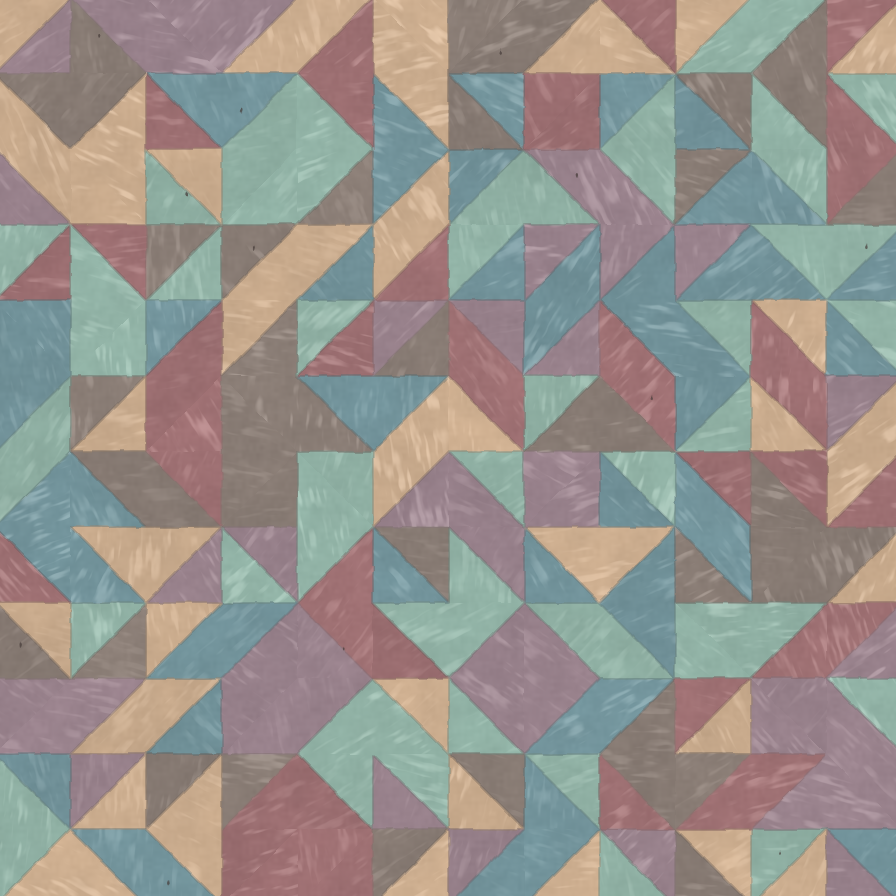
This pattern is drawn by a three.js fragment shader. Its source:

```glsl
// Hand-painted patchwork of half-square triangles in six muted colours, 12 by 12 cells.
#define PITCH 11.85               // cells per canvas side, outer ones slightly cropped
#define CROP vec2(0.067, 0.12)    // part of the first cell cut off at left and bottom
#define WOBBLE 0.026              // unsteadiness of painted edges, in cells
#define EDGE 0.0011               // half width of the soft edges, in canvas units
#define SEAM 0.10                 // darkening along colour changes
#define SCUFF 0.15                // strength of the pale dry-brush marks
#define GRAIN 0.035               // strength of the canvas weave

varying vec2 vUv;

float hash(vec2 p) {
  return fract(sin(dot(p, vec2(127.1, 311.7))) * 43758.5);
}

float noise(vec2 p) {
  vec2 i = floor(p), f = fract(p);
  f = f * f * (3.0 - 2.0 * f);
  return mix(mix(hash(i), hash(i + vec2(1.0, 0.0)), f.x),
             mix(hash(i + vec2(0.0, 1.0)), hash(i + 1.0), f.x), f.y);
}

vec3 palette(float h) {
  return h < 0.18 ? vec3(0.57, 0.70, 0.65)    // sage
       : h < 0.36 ? vec3(0.54, 0.49, 0.46)    // taupe
       : h < 0.53 ? vec3(0.60, 0.51, 0.55)    // mauve
       : h < 0.70 ? vec3(0.45, 0.58, 0.61)    // blue
       : h < 0.85 ? vec3(0.80, 0.68, 0.56)    // sand
                  : vec3(0.62, 0.44, 0.45);   // rose
}

// Each triangle takes the key of one of its two cell sides, so that
// neighbours choosing the same side merge into larger shapes.
vec2 patchKey(vec2 p) {
  vec2 cell = floor(p), f = fract(p);
  bool rising = hash(cell + 0.31) < 0.5;
  float right = rising ? step(f.y, f.x) : step(1.0, f.x + f.y);
  float top = rising ? 1.0 - right : right;
  bool upright = hash(cell + vec2(0.17, 0.43) + 0.21 * right) < 0.5;
  return upright ? cell + vec2(right, 0.5) : cell + vec2(0.5, top);
}

vec2 toCells(vec2 uv) {
  vec2 p = uv * PITCH + CROP;
  vec2 slow = vec2(noise(p * 2.3), noise(p * 2.3 + 40.0)) - 0.5;
  vec2 quick = vec2(noise(p * 9.0 + 80.0), noise(p * 9.0 + 120.0)) - 0.5;
  return p + WOBBLE * (slow + 0.7 * quick);
}

// Pale dry-brush marks, stroked in a direction of each shape's own.
float scuffs(vec2 p, vec2 key) {
  float angle = 3.1416 * hash(key + 7.3);
  float c = cos(angle), s = sin(angle);
  vec2 q = mat2(c, -s, s, c) * p + 9.0 * hash(key + 2.9);
  float marks = 0.5 * noise(q * vec2(5.0, 24.0)) + 0.5 * noise(q * vec2(4.0, 8.0) + 31.0);
  return smoothstep(0.54, 0.86, marks) * mix(0.35, 1.0, hash(key + 5.1));
}

// A few small dark chips in the paint.
float chips(vec2 p) {
  vec2 cell = floor(p);
  vec2 center = 0.25 + 0.5 * vec2(hash(cell + 11.7), hash(cell + 19.3));
  vec2 d = (fract(p) - center) * vec2(1.8, 1.0);
  float r = length(d) + 0.035 * (noise(p * 30.0) - 0.5);
  return step(0.94, hash(cell + 3.7)) * (1.0 - smoothstep(0.012, 0.04, r));
}

void main() {
  vec2 p = toCells(vUv);

  // Soft edges: average nine nearby samples and measure their spread.
  vec3 sum = vec3(0.0);
  float squares = 0.0;
  for (int j = -1; j <= 1; j++) {
    for (int i = -1; i <= 1; i++) {
      vec2 offset = vec2(float(i), float(j)) * EDGE * PITCH;
      vec3 paint = palette(hash(patchKey(p + offset)));
      sum += paint;
      squares += dot(paint, paint);
    }
  }
  vec3 color = sum / 9.0;
  float spread = squares / 9.0 - dot(color, color);
  color *= 1.0 - SEAM * smoothstep(0.0, 0.006, spread);

  // Paint surface: tone of each shape, cloudy coverage, strokes and chips.
  vec2 key = patchKey(p);
  color *= 0.985 + 0.045 * (hash(key + 13.1) - 0.5);
  color *= 1.0 + 0.05 * (noise(p * 3.5 + 60.0) - 0.5);
  color += SCUFF * scuffs(p, key) * (vec3(0.98, 0.96, 0.94) - 0.4 * color);
  color = mix(color, vec3(0.27, 0.23, 0.22), 0.7 * chips(p));

  // Canvas weave.
  float weave = 0.5 * noise(vUv * vec2(250.0, 120.0)) + 0.5 * noise(vUv * vec2(120.0, 250.0) + 17.0);
  color += GRAIN * (weave - 0.5);

  gl_FragColor = vec4(color, 1.0);
}
```
